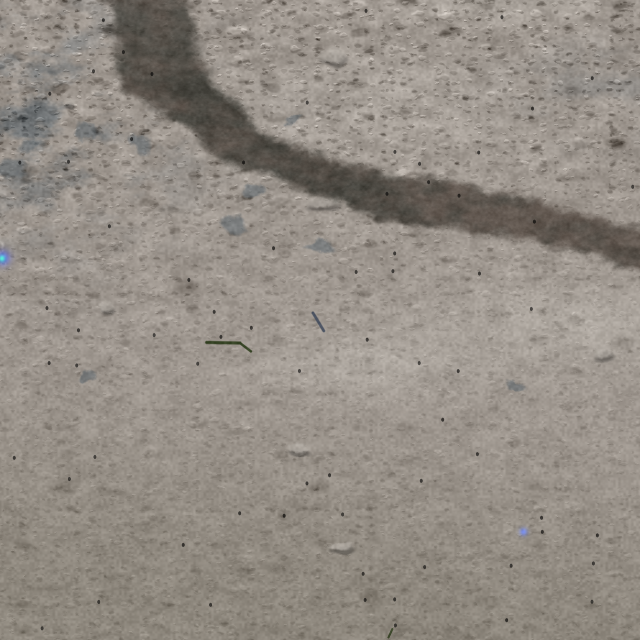
Give the GLSL for this texture, as a WebGL 2 fragment shader.

```glsl
#version 300 es
precision highp float;

uniform vec2 u_resolution;
out vec4 fragColor;

#define GRAIN_SCALE 250.0
#define GRAIN_AMOUNT 0.075
#define MOTTLE_AMOUNT 0.16
#define PEBBLE_LAYERS 5
#define PEBBLE_AMOUNT 0.16
#define SPECK_CELLS 22.0
#define TRACK_ROUGHNESS 0.028
#define TRACK_SOFTNESS 0.011
#define TRACK_POINTS 10

const vec3 SAND_LIGHT = vec3(0.70, 0.675, 0.645);
const vec3 SAND = vec3(0.625, 0.595, 0.565);
const vec3 SAND_DIM = vec3(0.555, 0.53, 0.49);
const vec3 SLATE = vec3(0.39, 0.42, 0.44);
const vec3 DAMP_BROWN = vec3(0.37, 0.33, 0.30);
const vec3 DAMP_DARK = vec3(0.25, 0.245, 0.22);
const vec3 TWIG_GREEN = vec3(0.17, 0.23, 0.10);

// Damp track: centre x, centre y, half width
const vec3 TRACK[TRACK_POINTS] = vec3[](
  vec3(0.230, 1.03, 0.056), vec3(0.248, 0.895, 0.064), vec3(0.315, 0.825, 0.039),
  vec3(0.390, 0.768, 0.030), vec3(0.500, 0.729, 0.029), vec3(0.600, 0.693, 0.038),
  vec3(0.720, 0.676, 0.034), vec3(0.830, 0.655, 0.030), vec3(0.910, 0.637, 0.025),
  vec3(1.030, 0.603, 0.037));

// Larger stones: centre, radii
const vec4 PALE_STONES[7] = vec4[](
  vec4(0.518, 0.913, 0.023, 0.012), vec4(0.502, 0.685, 0.029, 0.011),
  vec4(0.167, 0.521, 0.014, 0.010), vec4(0.105, 0.840, 0.010, 0.006),
  vec4(0.943, 0.448, 0.018, 0.010), vec4(0.532, 0.147, 0.020, 0.007),
  vec4(0.466, 0.300, 0.020, 0.007));
const vec4 SLATE_STONES[10] = vec4[](
  vec4(0.502, 0.610, 0.025, 0.010), vec4(0.400, 0.699, 0.019, 0.011),
  vec4(0.365, 0.647, 0.021, 0.014), vec4(0.455, 0.814, 0.015, 0.008),
  vec4(0.218, 0.774, 0.016, 0.016), vec4(0.045, 0.772, 0.021, 0.013),
  vec4(0.135, 0.794, 0.024, 0.012), vec4(0.015, 0.738, 0.026, 0.018),
  vec4(0.134, 0.408, 0.013, 0.010), vec4(0.803, 0.397, 0.017, 0.008));

float hash(vec2 p) {
  vec3 q = fract(p.xyx * 0.1031);
  q += dot(q, q.yzx + 33.33);
  return fract((q.x + q.y) * q.z);
}

float noise(vec2 p) {
  vec2 i = floor(p), f = fract(p);
  f = f * f * (3.0 - 2.0 * f);
  return mix(mix(hash(i), hash(i + vec2(1, 0)), f.x),
             mix(hash(i + vec2(0, 1)), hash(i + vec2(1, 1)), f.x), f.y);
}

float fbm(vec2 p) {
  float sum = 0.0, weight = 0.5;
  for (int i = 0; i < 5; i++) {
    sum += weight * noise(p);
    p = mat2(1.6, 1.2, -1.2, 1.6) * p + 17.3;
    weight *= 0.55;
  }
  return sum;
}

float glow(vec2 p, vec2 centre, vec2 radii) {
  vec2 q = (p - centre) / radii;
  return exp(-dot(q, q));
}

// Distance to a segment, and position along it
vec2 segment(vec2 p, vec2 a, vec2 b) {
  vec2 ab = b - a;
  float t = clamp(dot(p - a, ab) / dot(ab, ab), 0.0, 1.0);
  return vec2(length(p - a - ab * t), t);
}

float stroke(vec2 p, vec2 a, vec2 b, float width) {
  return 1.0 - smoothstep(width * 0.4, width * 1.5, segment(p, a, b).x);
}

float trackDistance(vec2 p) {
  float nearest = 1.0;
  for (int i = 0; i < TRACK_POINTS - 1; i++) {
    vec2 s = segment(p, TRACK[i].xy, TRACK[i + 1].xy);
    nearest = min(nearest, s.x - mix(TRACK[i].z, TRACK[i + 1].z, s.y));
  }
  return nearest;
}

float blob(vec2 p, vec2 radii) {
  return 1.0 - smoothstep(0.55, 1.15, length(p / radii));
}

// Scattered pebbles, lit above and shaded below
float pebbles(vec2 p, float cells) {
  vec2 q = p * vec2(cells, cells * 1.5), id = floor(q) + cells * 3.0;
  vec2 centre = 0.35 + 0.3 * vec2(hash(id), hash(id + 41.7));
  vec2 radii = vec2(0.30, 0.22) * (0.4 + 0.6 * hash(id + 9.2));
  vec2 d = fract(q) - centre + 0.12 * (noise(q * 4.0) - 0.5);
  float tone = hash(id + 73.1) * 1.5 - 0.7;
  return step(0.5, hash(id + 5.9)) * (blob(d, radii) * tone - 0.6 * blob(d + vec2(-0.03, 0.13), radii));
}

void main() {
  vec2 p = gl_FragCoord.xy / u_resolution;
  vec2 warp = vec2(fbm(p * 38.0), fbm(p * 38.0 + 61.0)) - 0.55;
  float stony = smoothstep(0.35, 0.95, p.y + 0.12 * (0.5 - p.x));

  // Broad light and shade of the ground
  vec3 color = mix(SAND_DIM, SAND, smoothstep(0.05, 0.50, p.y + 0.12 * p.x));
  float pale = 0.75 * glow(p, vec2(0.58, 0.43), vec2(0.16, 0.045))
             + 0.65 * glow(p, vec2(0.88, 0.49), vec2(0.27, 0.065))
             + 0.7 * glow(p, vec2(0.80, 1.0), vec2(0.16, 0.035))
             + 0.4 * glow(p, vec2(0.60, 0.84), vec2(0.25, 0.10));
  color = mix(color, SAND_LIGHT, clamp(pale * (0.6 + 0.8 * fbm(p * vec2(12, 24))), 0.0, 1.0));
  float slate = glow(p, vec2(0.05, 0.82), vec2(0.21, 0.17)) + 0.35 * glow(p, vec2(0.95, 0.86), vec2(0.13, 0.07));
  color = mix(color, SLATE, slate * smoothstep(0.42, 0.78, fbm(p * vec2(17, 29))) * 0.75);

  // Mottling and pebbles
  color += MOTTLE_AMOUNT * (0.6 + 0.7 * stony) * (fbm(p * vec2(36, 62)) - 0.54);
  for (int i = 0; i < PEBBLE_LAYERS; i++) {
    float cells = 15.0 + 11.0 * float(i);
    color += PEBBLE_AMOUNT * (0.4 + 0.6 * stony) * pebbles(p + warp * 0.008 + float(i) * 0.137, cells);
  }
  for (int i = 0; i < 7; i++) {
    vec2 d = p - PALE_STONES[i].xy + warp * 0.012;
    color *= 1.0 - 0.3 * blob(d + vec2(-0.002, 0.007), PALE_STONES[i].zw);
    color = mix(color, SAND_LIGHT, 0.75 * blob(d, PALE_STONES[i].zw));
  }
  for (int i = 0; i < 10; i++) {
    vec2 d = p - SLATE_STONES[i].xy + warp * 0.025;
    color = mix(color, SLATE, 0.65 * blob(d, SLATE_STONES[i].zw));
  }

  // Damp track with a ragged border
  float edge = trackDistance(p) + TRACK_ROUGHNESS * (fbm(p * vec2(30, 44)) - 0.54) + warp.x * 0.012;
  float damp = 1.0 - smoothstep(-TRACK_SOFTNESS, TRACK_SOFTNESS, edge);
  float darkness = 0.7 - 0.55 * smoothstep(0.52, 0.85, p.x) + 1.6 * (fbm(p * vec2(28, 48) + 8.0) - 0.54);
  vec3 dampColor = mix(DAMP_BROWN, DAMP_DARK, clamp(darkness, 0.0, 1.0));
  dampColor += 0.14 * (fbm(p * vec2(70, 105)) - 0.52);
  color = mix(color, dampColor, damp * mix(0.93, 0.78, smoothstep(0.85, 1.0, p.y)));

  // Sparse dark specks
  vec2 cell = floor(p * SPECK_CELLS);
  vec2 speck = fract(p * SPECK_CELLS) - 0.2 - 0.6 * vec2(hash(cell + 3.1), hash(cell + 8.4));
  color *= 1.0 - 0.6 * step(0.87, hash(cell + 27.0)) * blob(speck, vec2(0.06, 0.08));

  // Twigs and bright flecks
  float twig = max(stroke(p, vec2(0.323, 0.465), vec2(0.375, 0.464), 0.0025),
                   stroke(p, vec2(0.375, 0.464), vec2(0.392, 0.451), 0.002));
  color = mix(color, TWIG_GREEN, 0.9 * twig);
  color = mix(color, vec3(0.25, 0.29, 0.36), 0.85 * stroke(p, vec2(0.489, 0.511), vec2(0.506, 0.483), 0.0023));
  color = mix(color, TWIG_GREEN, 0.8 * stroke(p, vec2(0.607, 0.004), vec2(0.613, 0.017), 0.0017));
  color = mix(color, vec3(0.48, 0.56, 0.92), glow(p, vec2(0.818, 0.169), vec2(0.006)));
  color = mix(color, vec3(0.35, 0.40, 0.85), glow(p, vec2(0.004, 0.597), vec2(0.011)));
  color = mix(color, vec3(0.35, 0.95, 0.85), glow(p, vec2(0.003, 0.596), vec2(0.005)));

  // Fine grain
  color += GRAIN_AMOUNT * (noise(p * GRAIN_SCALE) - 0.5) * (1.0 - 0.4 * damp);
  fragColor = vec4(clamp(color, 0.0, 1.0), 1.0);
}
```
